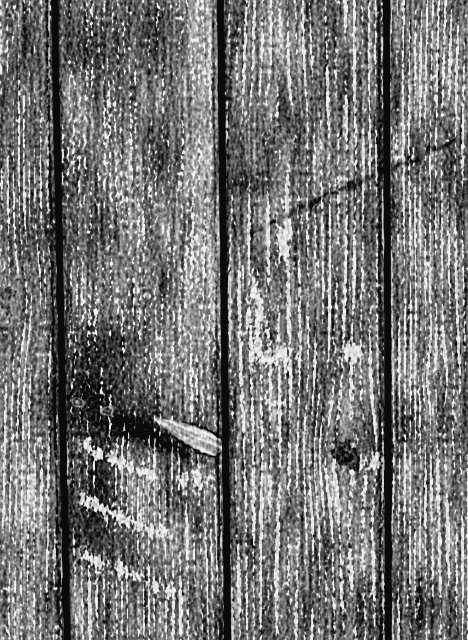
Write a Shadertoy shader that draws this texture.

```glsl
// Weathered wooden boards in black and white, with worn paint, knots and dark gaps.

vec2 gradient(vec2 cell) {
    float a = 6.2832 * fract(sin(dot(cell, vec2(127.1, 311.7))) * 43758.5);
    return vec2(cos(a), sin(a));
}

float noise(vec2 p) {
    vec2 i = floor(p), f = fract(p), u = f * f * (3.0 - 2.0 * f), e = vec2(0, 1);
    float low = mix(dot(gradient(i), f), dot(gradient(i + e.yx), f - e.yx), u.x);
    float high = mix(dot(gradient(i + e), f - e), dot(gradient(i + 1.0), f - 1.0), u.x);
    return mix(low, high, u.y);
}

float fbm(vec2 p) {
    float sum = 0.0, amp = 1.0;
    for (int i = 0; i < 4; i++) {
        sum += amp * noise(p);
        p = p * 2.03 + 17.3;
        amp *= 0.55;
    }
    return sum;
}

// Soft spot, 1 at its centre
float spot(vec2 p, vec2 centre, vec2 radius) {
    vec2 d = (p - centre) / radius;
    return exp(-dot(d, d));
}

// Knots: centre and radius
const vec3 knots[6] = vec3[6](
    vec3(0.436, 0.796, 0.015), vec3(0.540, 0.290, 0.021), vec3(0.010, 0.530, 0.022),
    vec3(0.169, 0.358, 0.011), vec3(0.121, 0.372, 0.011), vec3(0.684, 0.411, 0.010));

void mainImage(out vec4 fragColor, in vec2 fragCoord) {
    vec2 p = fragCoord / iResolution.y;

    // Slightly leaning boards
    float boardWidth = mix(0.251, 0.2595, p.y);
    float t = (p.x - mix(0.105, 0.085, p.y)) / boardWidth;
    float board = floor(t), across = fract(t);
    float gapOffset = (fract(t + 0.5) - 0.5) * boardWidth;

    // Grain bends around the knots
    vec2 q = p + vec2(0.0, board * 7.3);
    for (int i = 0; i < 6; i++) {
        vec3 k = knots[i];
        q.x -= 0.6 * (p.x - k.x) * spot(p, k.xy, k.z * vec2(2.2, 4.0));
    }
    float fibre = noise(q * vec2(170, 10));
    float speckle = noise(p * vec2(230, 120)) + 0.6 * noise(p * vec2(310, 230));
    float blotch = fbm(q * vec2(13, 7));
    float ragged = noise(p * vec2(120, 30)) + 0.6 * speckle;

    // Bare wood
    float tone = 0.41 + 0.36 * fibre + 0.38 * speckle + 0.2 * blotch;
    float dark = 0.0;
    dark += 0.9 * spot(p, vec2(0.145, 0.385), vec2(0.05, 0.08));
    dark += 0.8 * spot(p, vec2(0.22, 0.335), vec2(0.06, 0.03));
    dark += 0.9 * spot(p, vec2(0.150, 0.20), vec2(0.04, 0.10));
    dark += 0.5 * spot(p, vec2(0.17, 0.46), vec2(0.05, 0.03));
    dark += 0.6 * spot(p, vec2(0.26, 0.96), vec2(0.04, 0.05));
    dark += 0.6 * spot(p, vec2(0.135, 0.93), vec2(0.04, 0.05));
    dark += 0.7 * spot(p, vec2(0.385, 0.715), vec2(0.035, 0.022));
    dark += 0.5 * spot(p, vec2(0.73, 0.73), vec2(0.03, 0.06));
    dark += 0.4 * spot(p, vec2(0.04, 0.66), vec2(0.05, 0.08));
    tone -= 0.38 * dark * (0.85 + blotch + 0.8 * fibre);

    // Pale, rubbed strip along the right of the second board
    float rubbed = board == 0.0 ? smoothstep(0.55, 0.85, across) * smoothstep(0.32, 0.5, p.y) : 0.0;
    tone += 0.17 * rubbed;

    // Paint left in the grooves
    float lines = board == 1.0 ? 76.0 : 106.0;
    float ridge = cos(6.2832 * (q.x * lines + 1.6 * noise(q * vec2(14, 1.6))));
    float speckled = board == 0.0 ? smoothstep(0.25, 0.45, p.y) : 0.0;
    float smoothArea = spot(p, vec2(0.41, 0.8), vec2(0.1, 0.15));
    float cover = -0.40 + 0.3 * blotch + (board > 0.0 ? 0.11 : 0.0) + 0.14 * rubbed
                - 0.32 * smoothArea - 0.15 * dark + 0.08 * speckled;
    float patches = 0.75 * noise(q * vec2(75, 9)) + (0.45 + 0.3 * speckled) * speckle;
    float paint = smoothstep(-0.08, 0.24, mix(0.5, 0.24, speckled) * ridge + patches + cover);

    // Chipped pale patches
    float chips = spot(p, vec2(0.401, 0.500), vec2(0.016, 0.055));
    chips += 0.8 * spot(p, vec2(0.430, 0.440), vec2(0.030, 0.020));
    chips += spot(p, vec2(0.547, 0.448), vec2(0.017, 0.017));
    chips += spot(p, vec2(0.446, 0.630), vec2(0.013, 0.045));
    chips += 0.8 * spot(p, vec2(0.432, 0.372), vec2(0.022, 0.010));
    chips += 0.7 * spot(p, vec2(0.580, 0.278), vec2(0.030, 0.020));
    chips += 0.6 * spot(p, vec2(0.31, 0.25), vec2(0.035, 0.022));
    paint = max(paint, smoothstep(0.35, 0.75, chips + 0.9 * ragged));

    // Slanted scrapes with ragged edges
    for (int i = 0; i < 3; i++) {
        float n = float(i);
        float d = abs(p.y - 0.273 + 0.085 * n + 0.42 * (p.x - 0.2)) - 0.006 - 0.022 * ragged;
        float span = smoothstep(0.115, 0.13, p.x) * smoothstep(0.285, 0.25, p.x + 0.02 * (1.0 - n));
        paint = max(paint, span * smoothstep(0.005, -0.004, d));
    }
    tone = mix(tone, 0.84 + 0.25 * speckle, 0.95 * paint);

    // Knot rings and dark hearts
    for (int i = 0; i < 6; i++) {
        vec3 k = knots[i];
        vec2 d = (p - k.xy) / k.z;
        d = vec2(d.x, d.y + (i == 1 ? 0.4 * d.x : 0.0)) * vec2(1.0, i == 2 ? 0.5 : 1.2);
        float r = length(d) + 0.6 * noise(p * 80.0) + 0.2 * speckle;
        float ring = 0.4 + 0.15 * cos(r * 9.0) + 0.45 * speckle - (i == 1 ? 0.32 : 0.0);
        tone = mix(tone, ring, 0.9 * smoothstep(1.25, 0.8, r));
    }

    // Long cut knot, blunt at its right end, with a shaded lower side
    vec2 l = p - vec2(0.294, 0.322);
    l = vec2(dot(l, vec2(0.906, -0.423)), dot(l, vec2(0.423, 0.906)));
    tone -= 0.35 * spot(l, vec2(-0.03, -0.028), vec2(0.07, 0.014));
    float halfWidth = 0.019 * smoothstep(-0.10, 0.04, l.x) * sqrt(max(0.0, 1.0 - pow(l.x / 0.060, 4.0)));
    float rim = abs(l.y) - halfWidth + 0.003 * noise(p * 120.0);
    float inside = smoothstep(0.062, 0.058, abs(l.x));
    tone = mix(tone, 0.72 + 0.5 * noise(l * vec2(18, 190)) + 0.3 * speckle, inside * smoothstep(0.002, -0.002, rim));
    tone -= 0.5 * inside * smoothstep(-0.04, 0.03, l.x) * exp(-pow(rim / 0.0025, 2.0));

    // Curved diagonal crack
    float cx = p.x - 0.384;
    float crack = p.y - 0.629 - 0.54 * cx + 0.27 * cx * cx + 0.012 * noise(p * 50.0);
    tone -= 0.38 * smoothstep(-0.01, 0.01, cx) * exp(-pow(crack / 0.004, 2.0)) * (0.7 + 1.5 * ragged);

    // Shaded board edges, side groove and black gaps
    float wobble = gapOffset + 0.002 * noise(vec2(p.y * 25.0, board));
    tone -= 0.13 * exp(-pow(gapOffset / 0.014, 2.0));
    tone -= 0.32 * exp(-pow((wobble + 0.012) / 0.0022, 2.0));
    tone = mix(tone, 0.03, smoothstep(0.0068, 0.0042, abs(wobble)));

    tone = clamp(0.45 + 1.08 * (tone - 0.43), 0.04, 0.95);
    fragColor = vec4(vec3(tone), 1.0);
}
```
